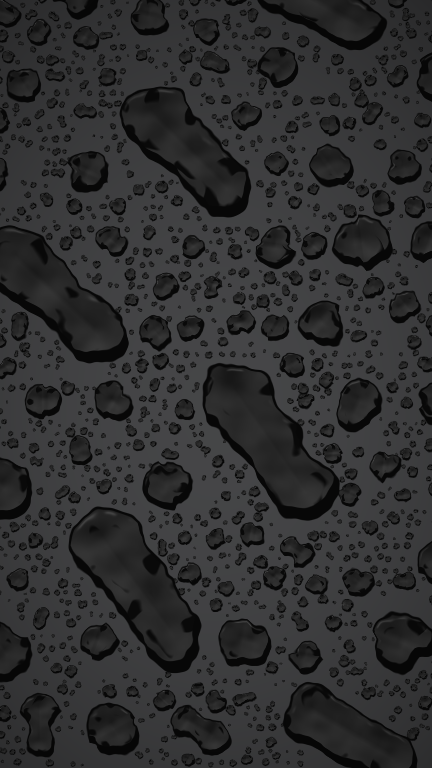
Reproduce this texture procedurally as a Shadertoy shader.

```glsl
const float COARSE_CELL = 0.105;   // cell of the widest drop grid, in canvas heights
const float CELL_RATIO = 0.52;     // each finer grid shrinks by this
const int FINEST_LEVEL = 3;
const int GIANT_COUNT = 6;

struct Drop { vec2 centre; vec2 axis; float size; float body; float waist; vec2 seed; };

vec2 hash2(vec2 p) {
    vec3 q = fract(p.xyx * vec3(0.1031, 0.1030, 0.0973));
    q += dot(q, q.yzx + 33.33);
    return fract((q.xx + q.yz) * q.zy);
}

float corner(vec2 cell, vec2 local, vec2 offset) {
    return dot(2.0 * hash2(cell + offset) - 1.0, local - offset);
}

float gradientNoise(vec2 p) {
    vec2 i = floor(p), f = fract(p);
    vec2 u = f * f * f * (f * (f * 6.0 - 15.0) + 10.0);
    float low = mix(corner(i, f, vec2(0, 0)), corner(i, f, vec2(1, 0)), u.x);
    float high = mix(corner(i, f, vec2(0, 1)), corner(i, f, vec2(1, 1)), u.x);
    return mix(low, high, u.y);
}

Drop makeDrop(vec2 centre, float size, float slim, float angle, float waist, vec2 seed) {
    vec2 axis = vec2(cos(angle), sin(angle)) * size * slim;
    return Drop(centre, axis, size, size * (1.0 - slim), waist, seed * 60.0);
}

// Long drops stepping down the canvas
Drop giantDrop(int index) {
    float i = float(index);
    vec2 h = hash2(vec2(i * 7.0 + 3.0, 41.0));
    vec2 centre = vec2(0.05 + 0.45 * fract(0.822 + 0.618 * i), 0.99 - 0.19 * i);
    return makeDrop(centre, mix(0.09, 0.135, h.x), 0.6, -mix(0.4, 1.1, h.y), 0.2 * h.x, h);
}

// One jittered drop in the brick cell that holds p
Drop gridDrop(vec2 p, int level) {
    float cell = COARSE_CELL * pow(CELL_RATIO, float(level));
    float row = floor(p.y / cell);
    vec2 brick = vec2(0.5 * mod(row, 2.0), 0.0);
    vec2 id = floor(p / cell + brick);
    vec2 key = id + 57.0 * float(level) + 200.0;
    vec2 h = hash2(key), k = hash2(key + 311.0), jitter = hash2(key + 723.0) - 0.5;
    vec2 range = level == 0 ? vec2(0.19, 0.44) : vec2(0.12, 0.37);
    float size = cell * mix(range.x, range.y, h.x);
    vec2 centre = (id + 0.5 - brick) * cell + jitter * max(cell - 2.3 * size, 0.0);
    return makeDrop(centre, size, 0.08 + 0.42 * h.y * h.y * h.y, k.x * 6.2832, 0.35 * k.y * h.y, k);
}

// Tapered, waisted capsule
float smoothDistance(vec2 p, Drop d) {
    vec2 q = p - d.centre;
    float t = clamp(dot(q, d.axis) / dot(d.axis, d.axis), -1.0, 1.0);
    return length(q - d.axis * t) - d.body * (0.93 - 0.1 * t - d.waist * (1.0 - t * t));
}

float dropDistance(vec2 p, Drop d) {
    vec2 q = (p - d.centre) / d.body + d.seed;
    float ripple = 0.34 * gradientNoise(q * 0.95) + 0.09 * gradientNoise(q * 3.1);
    return smoothDistance(p, d) + d.body * ripple;
}

float giantGap(vec2 p) {
    float gap = 1.0;
    for (int i = 0; i < GIANT_COUNT; i++) gap = min(gap, smoothDistance(p, giantDrop(i)));
    return gap;
}

// A drop survives only where larger ones leave space
bool hasRoom(Drop d, int level) {
    if (giantGap(d.centre) < d.size * 1.05) return false;
    if (level == 0) return true;
    for (int n = 0; n < 9; n++) {
        vec2 offset = vec2(n % 3 - 1, n / 3 - 1) * COARSE_CELL;
        Drop big = gridDrop(d.centre + offset, 0);
        if (smoothDistance(d.centre, big) < d.size * 1.1
            && giantGap(big.centre) >= big.size * 1.05) return false;
    }
    for (int l = 1; l < level; l++)
        if (smoothDistance(d.centre, gridDrop(d.centre, l)) < d.size * 1.1) return false;
    return true;
}

vec3 paintDrop(vec3 color, vec2 p, Drop d, float light, float pixel) {
    float edge = dropDistance(p, d);
    vec2 shift = d.body * vec2(-0.1, 0.27);
    float shifted = dropDistance(p - shift, d);
    float facing = (shifted - edge) / length(shift);
    float depth = edge / d.body;
    vec2 q = (p - d.centre) / d.body + d.seed;

    // Soft grey lens, darker towards its top
    float swirl = gradientNoise(q * vec2(1.1, 1.5) + 9.0);
    float tone = 0.155 + 0.035 * facing + 0.07 * swirl;
    // Broken black reflections near the border
    float blotch = smoothstep(0.1, 0.2, gradientNoise(q * 1.7 + 23.0))
                 * smoothstep(-0.5, -0.35, depth);
    tone = mix(tone, 0.035, blotch);
    // Thin glint under the upper edge
    float glint = exp(-pow((depth + 0.15) / 0.04, 2.0)) * smoothstep(0.1, 0.7, -facing);
    tone += 0.13 * glint * smoothstep(-0.15, 0.3, gradientNoise(q * 2.3 + 5.0));
    // Black rim and heavy lower crescent
    float dark = max(edge + 0.07 * d.body, shifted + 0.06 * d.body);
    tone = mix(tone, 0.028, smoothstep(-pixel, pixel, dark));

    return mix(color, vec3(tone * light), smoothstep(pixel, -pixel, edge));
}

void mainImage(out vec4 fragColor, in vec2 fragCoord) {
    vec2 p = fragCoord / iResolution.y;
    float pixel = 0.8 / iResolution.y;

    // Slate surface with a soft vignette
    vec2 fromCentre = (fragCoord / iResolution.xy - vec2(0.5, 0.47)) * vec2(0.7, 0.9);
    float shade = 0.275 - 0.33 * dot(fromCentre, fromCentre);
    float light = mix(1.0, shade / 0.26, 0.6);
    vec3 color = shade * vec3(0.99, 0.995, 1.02);

    // Scattered drops, finest first
    for (int level = FINEST_LEVEL; level >= 0; level--) {
        Drop d = gridDrop(p, level);
        if (distance(p, d.centre) < d.size * 1.25 && hasRoom(d, level))
            color = paintDrop(color, p, d, light, pixel);
    }
    for (int i = 0; i < GIANT_COUNT; i++) {
        Drop d = giantDrop(i);
        if (distance(p, d.centre) < d.size * 1.25) color = paintDrop(color, p, d, light, pixel);
    }
    fragColor = vec4(color, 1.0);
}
```
